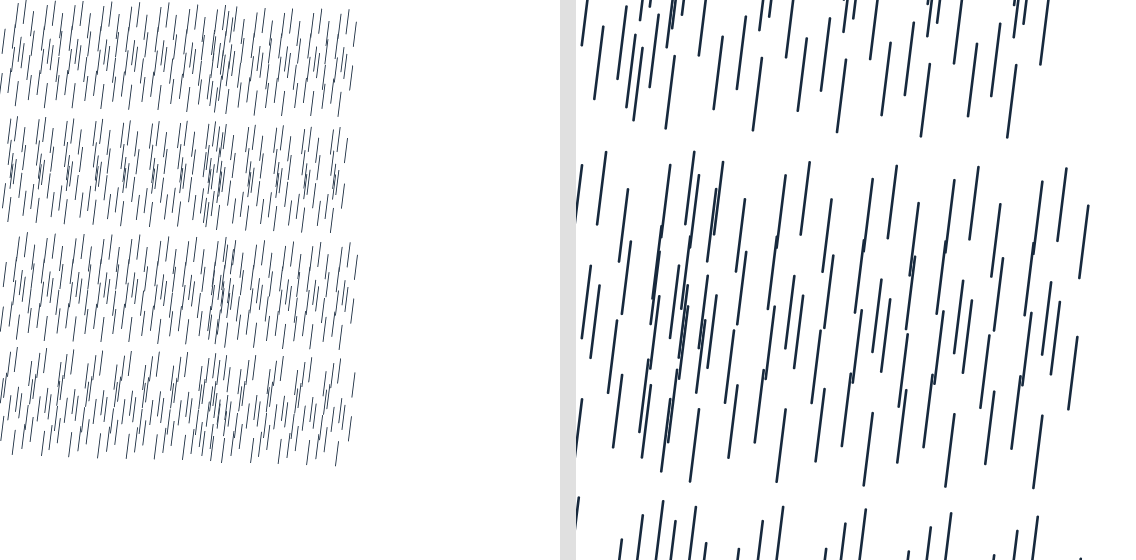
Left: the whole. Right: its middle third, enlarged.
A Shadertoy shader for this pattern:

```glsl
// Slanted rain strokes in four bands, each built from two overlapping blocks of repeated clusters.
#define GRID 768.0                  // layout units across the canvas
#define BANDS 4
#define BAND_STEP 159.6
#define CLUSTER_STEP 38.9
#define BLOCK_SHIFT vec2(287.0, 10.0)
#define START vec2(26.0, 6.0)
#define STROKE vec2(-4.1, 33.0)     // from the top of a stroke to its foot
#define HALF_WIDTH 0.6
#define SCATTER vec2(11.0, 4.0)     // extra spread of strokes in odd bands
#define INK vec3(0.09, 0.16, 0.24)
#define PAPER vec3(1.0)

const int DROPS = 12;

// Stroke tops inside one cluster, measured from its anchor, y down
const vec2 DROP_TOP[DROPS] = vec2[DROPS](
    vec2(0, 0), vec2(11, -6), vec2(21, 11), vec2(-4, 28),
    vec2(-18, 35), vec2(4, 46), vec2(8, 55), vec2(-5, 60),
    vec2(16, 71), vec2(-10, 89), vec2(-22, 96), vec2(0, 107));

vec2 hash22(vec2 p) {
    vec3 q = fract(vec3(p.xyx) * vec3(0.1031, 0.1030, 0.0973));
    q += dot(q, q.yzx + 33.33);
    return fract((q.xx + q.yz) * q.zy);
}

float strokeDistance(vec2 p) {
    float along = clamp(dot(p, STROKE) / dot(STROKE, STROKE), 0.0, 1.0);
    return length(p - STROKE * along);
}

// Distance to the nearest stroke of one cluster
float clusterDistance(vec2 p, float band) {
    float nearest = GRID;
    float odd = mod(band, 2.0);
    for (int i = 0; i < DROPS; i++) {
        vec2 scatter = (hash22(vec2(float(i), band) + 7.0) - 0.5) * SCATTER * odd;
        nearest = min(nearest, strokeDistance(p - DROP_TOP[i] - scatter));
    }
    return nearest;
}

float rainDistance(vec2 p) {
    float nearest = GRID;
    for (int b = 0; b < BANDS; b++) {
        float band = float(b);
        vec2 bandStart = START + vec2(-8.0 * mod(band, 2.0), BAND_STEP * band);
        if (abs(p.y - bandStart.y - 75.0) > 95.0) continue;
        for (int block = 0; block < 2; block++) {
            int clusters = block == 0 ? 8 : 5;
            for (int c = 0; c < clusters; c++) {
                // Clusters step right, sink slightly and wobble a little
                vec2 wobble = (hash22(vec2(float(c), band * 2.0 + float(block))) - 0.5) * 2.0;
                vec2 anchor = bandStart + float(block) * BLOCK_SHIFT
                            + float(c) * vec2(CLUSTER_STEP, 1.0) + wobble;
                if (abs(p.x - anchor.x) > 36.0) continue;
                nearest = min(nearest, clusterDistance(p - anchor, band));
            }
        }
    }
    return nearest;
}

void mainImage(out vec4 fragColor, in vec2 fragCoord) {
    vec2 uv = fragCoord / iResolution.xy;
    vec2 p = vec2(uv.x, 1.0 - uv.y) * GRID;
    float pixel = GRID / iResolution.y;

    // Coverage of a line that may be thinner than a pixel
    float peak = min(1.0, 2.0 * HALF_WIDTH / pixel);
    float ink = clamp((HALF_WIDTH + 0.5 * pixel - rainDistance(p)) / pixel, 0.0, peak);
    fragColor = vec4(mix(PAPER, INK, ink), 1.0);
}
```
